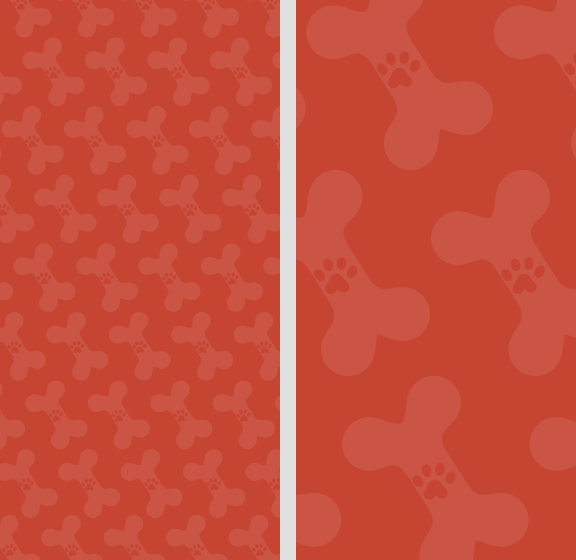
Left: the whole. Right: its middle third, enlarged.
This pattern is drawn by a Shadertoy shader. Its source:

```glsl
// Staggered rows of tilted pale bones, each with a paw print, on a warm red ground.

// Lengths are hundredths of the canvas width, with y measured down from the top.
const vec3  GROUND_COLOR = vec3(0.772, 0.269, 0.196);
const vec3  BONE_COLOR   = vec3(0.793, 0.333, 0.272);
const vec2  PITCH        = vec2(22.31, 24.505);
const vec2  FIRST_PAW    = vec2(5.73, 1.54);
const float ROW_SHIFT    = 13.28;
const float EVEN_SHIFT   = 1.56;
const float LAST_ROW     = 8.0;
const vec2  LAST_SHIFT   = vec2(1.43, -1.04);

const vec2  BONE_CENTER  = vec2(0.39, -0.21);
const float BONE_TILT    = 0.566;
const vec2  SHAFT_HALF   = vec2(2.75, 7.8);
const vec2  LOBE_POS     = vec2(4.24, 8.05);
const float LOBE_TAPER   = 0.34;
const float LOBE_RADIUS  = 3.2;
const float BONE_BLEND   = 2.8;

const float PAW_TILT     = -0.1;
const vec2  TOE_CENTER   = vec2(0.0, 0.52);
const float TOE_DISTANCE = 2.13;
const float TOE_SPREAD   = 0.77;
const vec2  TOE_RADII    = vec2(0.56, 0.76);
const vec2  HEEL_POS     = vec2(0.78, 1.38);
const float HEEL_RADIUS  = 0.65;
const vec2  PAD_TOP      = vec2(0.0, 0.5);
const float PAD_RADIUS   = 0.8;
const float PAD_BLEND    = 0.8;

vec2 rotate(vec2 p, float angle) {
    float c = cos(angle), s = sin(angle);
    return vec2(c * p.x - s * p.y, s * p.x + c * p.y);
}

float smoothMin(float a, float b, float k) {
    float h = max(k - abs(a - b), 0.0) / k;
    return min(a, b) - 0.25 * h * h * k;
}

float boxDistance(vec2 p, vec2 halfSize) {
    vec2 d = abs(p) - halfSize;
    return length(max(d, 0.0)) + min(max(d.x, d.y), 0.0);
}

float ellipseDistance(vec2 p, vec2 radii) {
    return (length(p / radii) - 1.0) * min(radii.x, radii.y);
}

// Shaft with two lobes at each end; the upper pair sits slightly wider
float boneDistance(vec2 p) {
    p = rotate(p - BONE_CENTER, BONE_TILT);
    vec2 lobe = LOBE_POS - vec2(LOBE_TAPER * sign(p.y), 0.0);
    float lobes = length(abs(p) - lobe) - LOBE_RADIUS;
    return smoothMin(boxDistance(p, SHAFT_HALF), lobes, BONE_BLEND);
}

// Three-lobed pad below a fan of four toes
float pawDistance(vec2 p) {
    p = rotate(p, -PAW_TILT);
    float heels = length(vec2(abs(p.x), p.y) - HEEL_POS) - HEEL_RADIUS;
    float d = smoothMin(heels, length(p - PAD_TOP) - PAD_RADIUS, PAD_BLEND);
    for (int i = 0; i < 4; i++) {
        float angle = (float(i) - 1.5) * TOE_SPREAD;
        vec2 toe = TOE_CENTER + TOE_DISTANCE * vec2(sin(angle), -cos(angle));
        d = min(d, ellipseDistance(rotate(p - toe, -0.5 * angle), TOE_RADII));
    }
    return d;
}

// Each row slides right by alternating steps; the last row is offset further
vec2 rowOrigin(float row) {
    vec2 origin = FIRST_PAW + row * vec2(ROW_SHIFT, PITCH.y);
    origin.x += EVEN_SHIFT * (1.0 - mod(row, 2.0));
    return origin + LAST_SHIFT * step(LAST_ROW, row);
}

float coverage(float d, float pixel) {
    return 1.0 - smoothstep(-0.6 * pixel, 0.6 * pixel, d);
}

void mainImage(out vec4 fragColor, in vec2 fragCoord) {
    float pixel = 100.0 / iResolution.x;
    vec2 p = vec2(fragCoord.x, iResolution.y - fragCoord.y) * pixel;

    // Nearest bone and paw among the neighbouring repeats
    float bone = 1e3, paw = 1e3;
    float nearRow = round((p.y - FIRST_PAW.y) / PITCH.y);
    for (int j = -1; j <= 1; j++) {
        vec2 local = p - rowOrigin(nearRow + float(j));
        local.x -= PITCH.x * round(local.x / PITCH.x);
        for (int i = -1; i <= 1; i++) {
            vec2 q = local - vec2(float(i) * PITCH.x, 0.0);
            bone = min(bone, boneDistance(q));
            paw = min(paw, pawDistance(q));
        }
    }

    float pale = coverage(bone, pixel) * (1.0 - coverage(paw, pixel));
    fragColor = vec4(mix(GROUND_COLOR, BONE_COLOR, pale), 1.0);
}
```
